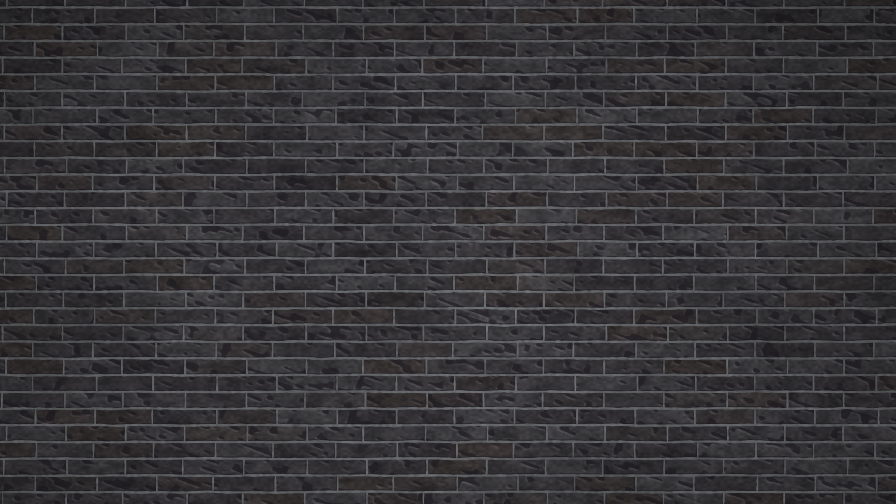
Give the GLSL for this texture, as a Shadertoy shader.

```glsl
const vec2 BRICK = vec2(0.1192, 0.03315);   // pitch, in canvas heights
const float ROW_PHASE = 0.285;
const float EVEN_JOINT = 0.074;
const float ODD_JOINT = 0.579;
const float JOINT_JITTER = 0.045;
const float BED_HALF = 0.0023;              // half widths of the mortar
const float HEAD_HALF = 0.0017;
const float EDGE_WEAR = 0.0013;
const float SHADOW_DEPTH = 0.0034;
const vec3 BRICK_DARK = vec3(0.158, 0.149, 0.157);
const vec3 BRICK_LIGHT = vec3(0.226, 0.224, 0.234);
const vec3 BRICK_BROWN = vec3(0.192, 0.168, 0.166);
const vec3 MORTAR = vec3(0.365, 0.373, 0.383);
const vec3 SHADOW = vec3(0.105, 0.096, 0.115);

float hash(vec2 p) {
    vec3 q = fract(vec3(p.xyx) * 0.1031);
    q += dot(q, q.yzx + 33.33);
    return fract((q.x + q.y) * q.z);
}

float noise(vec2 p) {
    vec2 i = floor(p), f = fract(p);
    f = f * f * (3.0 - 2.0 * f);
    return mix(mix(hash(i), hash(i + vec2(1, 0)), f.x),
               mix(hash(i + vec2(0, 1)), hash(i + vec2(1, 1)), f.x), f.y);
}

float fbm(vec2 p) {
    float sum = 0.0, gain = 0.5;
    for (int i = 0; i < 4; i++) {
        sum += gain * noise(p);
        p = p * 2.03 + 17.3;
        gain *= 0.5;
    }
    return sum / 0.9375;
}

void mainImage(out vec4 fragColor, in vec2 fragCoord) {
    vec2 uv = fragCoord / iResolution.xy;
    vec2 p = fragCoord / iResolution.y;
    float pixel = 1.0 / iResolution.y;

    // Running bond: bed lines between rows, jittered joints within them
    float y = p.y / BRICK.y + ROW_PHASE + 0.07 * (noise(p * vec2(22.0, 30.0)) - 0.5);
    float row = floor(y);
    float bedDist = (0.5 - abs(fract(y) - 0.5)) * BRICK.y;
    float x = p.x / BRICK.x - (mod(row, 2.0) < 0.5 ? EVEN_JOINT : ODD_JOINT);
    float joint = floor(x + 0.5);
    float offset = x - joint - JOINT_JITTER * (2.0 * hash(vec2(joint + 40.0, row + 9.0)) - 1.0);
    float headDist = abs(offset) * BRICK.x;
    vec2 id = vec2(joint - step(offset, 0.0) + 70.0, row + 30.0);

    // Signed distance into the brick face, with chipped edges
    float wear = EDGE_WEAR * (noise(p * 130.0) - 0.5);
    float face = min(bedDist - BED_HALF, headDist - HEAD_HALF) + wear;
    float brickMask = smoothstep(-0.6 * pixel, 0.6 * pixel, face);

    // Fired clay: tone per brick, blotches, grain
    vec3 clay = mix(BRICK_DARK, BRICK_LIGHT, 0.15 + 0.65 * hash(id));
    clay = mix(clay, BRICK_BROWN, 0.75 * smoothstep(0.65, 1.0, hash(id + 51.7)));
    vec2 local = p + id * 0.37;
    clay *= 0.72 + 0.56 * fbm(local * vec2(32.0, 60.0));
    float grain = noise(p * vec2(150.0, 210.0));
    clay *= 0.86 + 0.28 * grain;

    // Slanted creases and pits, lit along their lower lip
    vec2 creaseUv = mat2(0.94, 0.34, -0.34, 0.94) * local * vec2(50.0, 110.0);
    float crease = smoothstep(0.69, 0.83, noise(creaseUv));
    float lip = smoothstep(0.69, 0.83, noise(creaseUv + vec2(0.1, 0.45)));
    clay = mix(clay, SHADOW, 0.65 * crease);
    clay += 0.05 * lip * (1.0 - crease);

    // Shade under the lower and right edges of each brick
    float lowerEdge = fract(y) * BRICK.y - BED_HALF;
    float lowerShade = (1.0 - smoothstep(0.0, SHADOW_DEPTH, lowerEdge)) * step(fract(y), 0.5);
    float rightShade = (1.0 - smoothstep(0.0, SHADOW_DEPTH, headDist - HEAD_HALF)) * step(offset, 0.0);
    clay = mix(clay, SHADOW, 0.7 * max(lowerShade, 0.6 * rightShade));

    // Mortar, patchy and stained
    vec3 mortar = MORTAR * (0.78 + 0.3 * fbm(p * 14.0) + 0.16 * (noise(p * 160.0) - 0.5));

    // Broad weathering and light falling off towards the sides and top
    vec3 color = mix(mortar, clay, brickMask);
    color *= 0.92 + 0.22 * fbm(p * 5.0 + 3.0);
    vec2 fromCenter = (uv - vec2(0.5, 0.42)) * vec2(1.0, 0.8);
    color *= 1.1 - 0.75 * dot(fromCenter, fromCenter);
    fragColor = vec4(color, 1.0);
}
```
